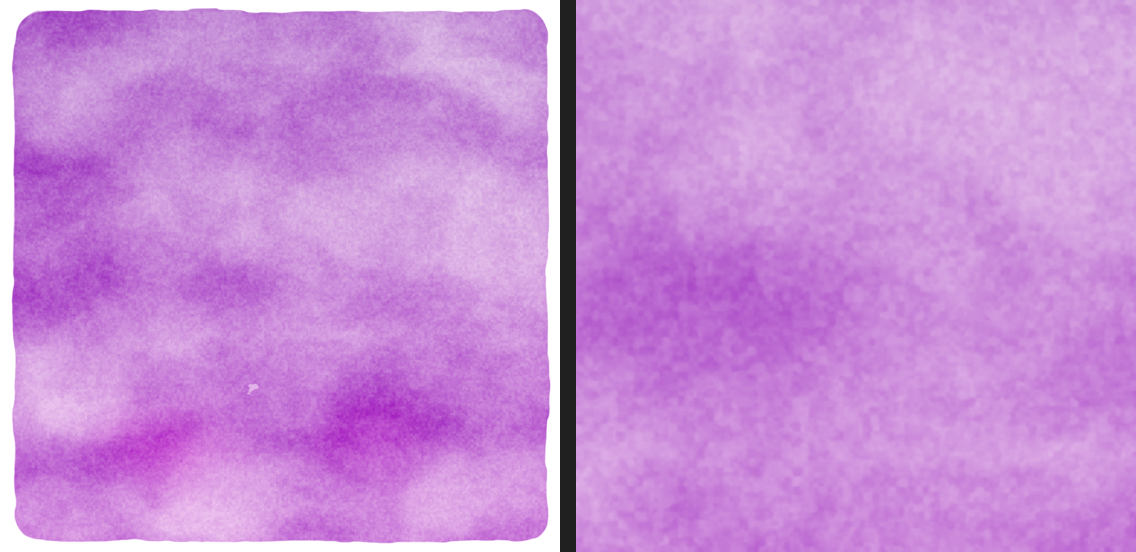
Left: the whole. Right: its middle third, enlarged.
Reproduce this texture procedurally as a Shadertoy shader.

```glsl
// A sheet of violet watercolour with rounded, uneven borders on white.
// Layered soft cellular noise makes the clouds and the paper grain;
// slow sines band the wash and a few soft pools concentrate the pigment.

vec2 hash2(vec2 cell) {
    vec3 h = fract(cell.xyx * vec3(0.1031, 0.1030, 0.0973));
    h += dot(h, h.yzx + 33.33);
    return fract((h.xx + h.yz) * h.zy);
}

// Cellular noise: random cell tones blended by distance to jittered centres.
float softCells(vec2 p) {
    vec2 base = floor(p), f = p - base;
    float tone = 0.0, total = 0.0;
    for (int y = -1; y <= 1; y++)
    for (int x = -1; x <= 1; x++) {
        vec2 offset = vec2(x, y);
        vec2 rnd = hash2(base + offset + 71.0);
        vec2 d = offset + 0.2 + 0.6 * rnd - f;
        float weight = exp(-6.0 * dot(d, d));
        tone += weight * hash2(base + offset + 19.0).y;
        total += weight;
    }
    return tone / total;
}

// Octaves of soft cells, each turned and shrunk.
float clouds(vec2 p) {
    float sum = 0.0, amp = 0.5;
    for (int i = 0; i < 5; i++) {
        sum += amp * softCells(p);
        p = mat2(0.88, 0.47, -0.47, 0.88) * p * 2.1 + 13.7;
        amp *= 0.52;
    }
    return sum;
}

float roundedBox(vec2 p, vec2 halfSize, float radius) {
    vec2 q = abs(p) - halfSize + radius;
    return length(max(q, 0.0)) + min(max(q.x, q.y), 0.0) - radius;
}

void mainImage(out vec4 fragColor, in vec2 fragCoord) {
    vec2 p = fragCoord / iResolution.y;
    float pixel = 1.0 / iResolution.y;

    // Clouded wash, warped so that the blots bleed into each other
    vec2 warp = vec2(softCells(p * 7.0 + 5.0), softCells(p * 7.0 + 40.0)) - 0.5;
    vec2 bled = p + 0.07 * warp;
    float lightness = 0.62 + 1.55 * (clouds(bled * vec2(4.0, 5.5) + 3.0) - 0.5);

    // Broad horizontal bands and a heavier upper left side
    float sway = 0.03 * sin(p.x * 7.0 + 1.0) + 0.02 * sin(p.x * 15.0);
    lightness += 0.13 * cos(22.4 * (bled.y - 0.63 + sway));
    lightness -= 0.5 * exp(-8.0 * p.x) * smoothstep(0.25, 0.85, p.y);

    // Magenta pools low on the sheet
    float pool = 0.0;
    for (int i = 0; i < 2; i++) {
        vec2 d = (bled - vec2(0.31 + 0.35 * float(i), 0.2)) * vec2(10.0, 14.0);
        pool += (1.0 - 0.35 * float(i)) * exp(-dot(d, d));
    }
    lightness -= 0.55 * pool;

    // Pigment settling in the paper tooth, strongest where it is dark
    float tooth = softCells(p * 190.0) + 0.6 * softCells(p * 330.0) - 0.8;
    float granules = softCells(p * 75.0) - 0.5;
    float depth = clamp(1.0 - lightness, 0.0, 1.0);
    lightness += (0.2 + 0.1 * depth) * tooth + (0.06 + 0.16 * depth) * granules;

    // Small bare fleck with a dried rim
    vec2 fleckPos = mat2(0.8, -0.6, 0.6, 0.8) * (p - vec2(0.458, 0.296));
    float fleck = length(fleckPos * vec2(0.7, 1.4)) - 0.009 + 0.012 * (softCells(p * 90.0) - 0.5);
    lightness -= 0.25 * exp(-abs(fleck) * 500.0);
    lightness = mix(lightness, 1.1, smoothstep(pixel, -pixel, fleck));

    // Uneven border of the sheet, with a faint line of dried pigment
    float edge = roundedBox(p - vec2(0.509, 0.501), vec2(0.483, 0.4805), 0.045);
    edge += 0.009 * (softCells(p * 11.0) - 0.5) + 0.004 * (softCells(p * 38.0) - 0.5);
    lightness -= 0.15 * exp(-abs(edge) * 260.0);

    // Violet ramp, bluer at the top and pinker below
    vec3 violet = vec3(0.67, 0.29, 0.78), lilac = vec3(0.85, 0.66, 0.89);
    vec3 color = mix(violet, lilac, clamp(lightness, -0.55, 1.25));
    color += vec3(0.06, 0.0, 0.03) * (0.5 - p.y) + vec3(0.05, -0.04, 0.01) * pool;

    color = mix(color, vec3(1.0), smoothstep(-pixel, pixel, edge));
    fragColor = vec4(color, 1.0);
}
```
